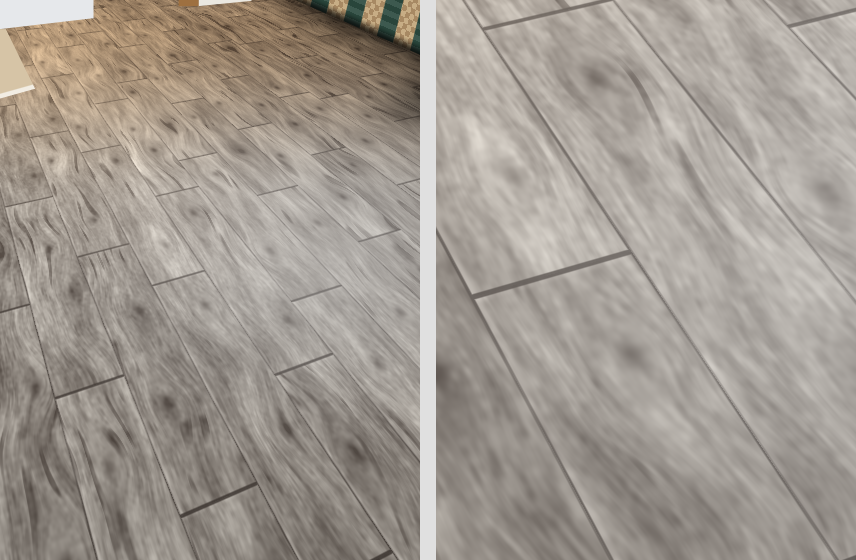
Left, the full canvas; right, a detail of the centre.
A Shadertoy shader for this texture:

```glsl
float hash(vec2 p) {
    vec3 h = fract(p.xyx * vec3(0.1031, 0.1030, 0.0973));
    h += dot(h, h.yzx + 33.33);
    return fract((h.x + h.y) * h.z);
}

float noise(vec2 p) {
    vec2 i = floor(p), f = fract(p);
    f = f * f * (3.0 - 2.0 * f);
    return mix(mix(hash(i), hash(i + vec2(1, 0)), f.x),
               mix(hash(i + vec2(0, 1)), hash(i + vec2(1, 1)), f.x), f.y);
}

float fbm(vec2 p) {
    float sum = 0.0, amp = 0.53;
    for (int i = 0; i < 4; i++) {
        sum += amp * noise(p);
        p = p * 2.03 + 17.7;
        amp *= 0.5;
    }
    return sum;
}

// Antialiased coverage of the region where d is negative
float cover(float d) {
    return clamp(0.5 - d * iResolution.y, 0.0, 1.0);
}

float seam(float f, float halfWidth, float aa) {
    return 1.0 - smoothstep(halfWidth - aa, halfWidth + aa, min(f, 1.0 - f));
}

// Stagger of the end joints, per plank column
const float stagger[10] = float[10](0.275, 0.88, 0.45, 0.20, 0.71, 0.947, 0.547, 0.12, 0.75, 0.38);

// Wood tone: x across the plank (0..1), y along it (0..5)
float woodTone(vec2 local, vec2 id, float aa) {
    float seed = hash(id + 40.0);
    vec2 offset = 60.0 * vec2(seed, hash(id + 71.0));
    float x = local.x, knots = 0.0;
    for (int k = 0; k < 2; k++) {
        vec2 spot = vec2(0.2 + 0.6 * hash(id + 11.0 + float(k)),
                         0.6 + 2.3 * float(k) + 1.5 * hash(id + 23.0 + float(k)));
        vec2 d = (local - spot) * vec2(1.0, 0.55);
        float r2 = dot(d, d);
        x -= 0.75 * d.x * exp(-14.0 * r2);
        knots += exp(-220.0 * r2) + 0.35 * exp(-30.0 * r2);
    }
    x += 0.3 * (noise(local * vec2(1.3, 0.9) + offset) - 0.5);
    float broad = fbm(vec2(x * 3.0, local.y * 0.8) + offset);
    float streak = fbm(vec2(x * 11.0, local.y * 1.3) + offset.yx);
    float fine = noise(vec2(x * 34.0, local.y * 6.0) + offset) - 0.5;
    float fleck = noise(local * vec2(24.0, 15.0) + offset) - 0.5;
    float crack = smoothstep(0.70, 0.86, noise(vec2(x * 13.0, local.y * 1.1) + offset))
                * smoothstep(0.45, 0.7, noise(local * vec2(2.0, 1.2) + offset.yx));
    float detail = 1.0 - smoothstep(0.018, 0.045, aa);
    return 0.64 + 0.16 * (seed - 0.5) + 0.65 * (broad - 0.5) + 0.6 * (streak - 0.5)
         + (0.25 * fine + 0.17 * fleck) * (0.25 + 0.75 * detail)
         - 0.4 * crack - 0.38 * knots;
}

void mainImage(out vec4 fragColor, in vec2 fragCoord) {
    // Canvas heights, y measured down from the top
    vec2 p = fragCoord / iResolution.xy * vec2(0.75, 1.0);
    p.y = 1.0 - p.y;

    // Perspective floor: u counts columns, v counts plank lengths
    vec2 q = p + vec2(0.1758, 0.3294);
    float slope = q.x / q.y;
    float u = (slope - 0.263) / 0.1347;
    float v = (3.366 / q.y - slope) / 1.58;
    float aaU = fwidth(u), aaV = fwidth(v);
    float column = floor(u);
    v -= stagger[int(mod(column + 1.0, 10.0))];
    vec2 id = vec2(column, floor(v)), f = fract(vec2(u, v));

    // Planks with worn seams
    float tone = woodTone(f * vec2(1.0, 5.0), id, aaU);
    vec3 col = mix(vec3(0.30, 0.265, 0.24), vec3(0.74, 0.715, 0.68), clamp(tone, 0.0, 1.15));
    float wear = 0.4 + 0.5 * noise(vec2(column * 7.0, v * 6.0));
    col += 0.07 * smoothstep(0.06, 0.025, f.x) + 0.04 * smoothstep(0.985, 0.995, f.y);
    float gap = max(seam(f.x, 0.010, aaU * 0.8) * wear, seam(f.y, 0.0045, aaV * 0.8) * 0.85);
    col = mix(col, vec3(0.25, 0.22, 0.20), gap);

    // Warm far end, cool sheen across the middle, dimmer foreground
    float far = smoothstep(0.36, 0.02, p.y);
    col *= mix(vec3(1.0), vec3(0.97, 0.84, 0.69), far);
    vec2 g = (p - vec2(0.60, 0.47)) / vec2(0.36, 0.25);
    float sheen = exp(-dot(g, g));
    col = mix(col, vec3(0.80, 0.81, 0.82), 0.36 * sheen);
    g = (p - vec2(0.08, 0.13)) / vec2(0.26, 0.20);
    col += vec3(0.16, 0.14, 0.11) * exp(-dot(g, g));
    g = (p - vec2(0.30, 0.36)) / vec2(0.30, 0.16);
    col += vec3(0.07, 0.065, 0.06) * exp(-dot(g, g));
    col *= 1.0 - 0.10 * smoothstep(0.65, 1.0, p.y);

    // Shade beneath the couch and at the right edge
    float couch = p.y - (p.x - 0.527) * 0.438;
    col *= 1.0 - 0.65 * exp(-max(couch, 0.0) / 0.035) * smoothstep(0.42, 0.60, p.x);
    g = (p - vec2(0.76, 0.18)) / vec2(0.07, 0.05);
    col *= 1.0 - 0.45 * exp(-dot(g, g));

    // Pale wall, timber post and far doorway
    col = mix(col, vec3(0.90, 0.91, 0.92), cover(max(p.y - 0.052 + 0.117 * p.x, p.x - 0.167)));
    col = mix(col, vec3(0.62, 0.44, 0.25), cover(max(p.y - 0.011, abs(p.x - 0.337) - 0.018)));
    col = mix(col, vec3(0.92, 0.91, 0.88), cover(max(p.y - 0.011 + 0.1 * (p.x - 0.354), abs(p.x - 0.402) - 0.047)));

    // Cream board with a white lip
    float lip = p.y - 0.176 + 0.28 * p.x;
    float board = max(max(lip, 0.052 - p.y), p.x - 0.0104 - 0.49 * (p.y - 0.052));
    vec3 cream = mix(vec3(0.84, 0.77, 0.65), vec3(0.95, 0.93, 0.89), smoothstep(-0.010, -0.007, lip));
    col = mix(col, cream, cover(board));

    // Striped upholstery
    float stripe = fract((p.x + 0.25 * p.y - 0.59) / 0.066);
    vec2 check = step(0.5, fract(vec2(stripe * 4.0, couch / 0.022)));
    vec3 tan_ = mix(vec3(0.78, 0.68, 0.52), vec3(0.57, 0.44, 0.30), 0.6 * abs(check.x - check.y));
    vec3 green = vec3(0.16, 0.27, 0.23) + 0.08 * check.y;
    vec3 cloth = mix(tan_, green, smoothstep(0.48, 0.52, stripe) * smoothstep(1.0, 0.96, stripe));
    cloth *= smoothstep(0.0, -0.022, couch) * 0.75 + 0.25;
    col = mix(col, cloth, cover(couch));

    fragColor = vec4(clamp(col, 0.0, 1.0), 1.0);
}
```
